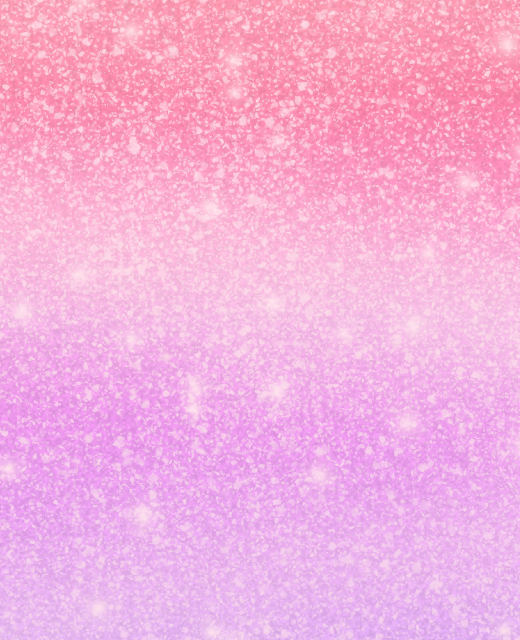
Write a Shadertoy shader that draws this background.

```glsl
#define FINE_CELLS 200.0
#define MEDIUM_CELLS 125.0
#define COARSE_CELLS 66.0
#define GLOW_CELLS 8.0
#define GLOW_CHANCE 0.42
#define WARP 0.0050
#define GRAIN 0.12
#define HAZE_STRENGTH 0.42
#define SPARKLE_STRENGTH 0.96

float hash(vec2 p) {
    return fract(sin(dot(p, vec2(127.1, 311.7))) * 43758.5453);
}

vec2 hash2(vec2 p) {
    return vec2(hash(p), hash(p + 37.3));
}

float noise(vec2 p) {
    vec2 cell = floor(p), f = fract(p);
    f = f * f * (3.0 - 2.0 * f);
    return mix(mix(hash(cell), hash(cell + vec2(1, 0)), f.x),
               mix(hash(cell + vec2(0, 1)), hash(cell + vec2(1, 1)), f.x), f.y);
}

float fbm(vec2 p) {
    float sum = 0.0, weight = 0.5;
    for (int i = 0; i < 4; i++) {
        sum += weight * noise(p);
        p = p * 2.03 + 17.0;
        weight *= 0.5;
    }
    return sum;
}

// Vertical colour ramp, from lilac through orchid to coral pink
vec3 baseColour(float y) {
    vec3 stops[7] = vec3[7](
        vec3(0.87, 0.66, 0.94), vec3(0.90, 0.62, 0.93), vec3(0.92, 0.58, 0.92),
        vec3(0.94, 0.64, 0.89), vec3(0.98, 0.57, 0.77), vec3(0.98, 0.51, 0.66),
        vec3(0.98, 0.55, 0.65));
    float s = clamp(y, 0.0, 0.9999) * 6.0;
    int i = int(s);
    return mix(stops[i], stops[i + 1], fract(s));
}

float bell(float x, float centre, float width) {
    float d = (x - centre) / width;
    return exp(-d * d);
}

// Scattered crisp flakes with faint halos, one candidate in each cell
float flakes(vec2 p, float cells, float density) {
    vec2 q = p * cells, cell = floor(q);
    float pixel = cells / iResolution.y;
    float gap = 1.0;
    for (int j = -1; j <= 1; j++)
    for (int i = -1; i <= 1; i++) {
        vec2 id = cell + vec2(i, j);
        vec2 seed = id + cells;
        float size = mix(0.25, 0.62, hash(seed + 71.7));
        float d = length(q - id - hash2(seed));
        float shape = 1.0 - smoothstep(size * 0.45, size + 0.25 * pixel, d);
        shape = max(shape, 0.25 * exp(-d * d * 4.0));
        float lit = smoothstep(-0.08, 0.08, density - hash(seed + 13.1));
        gap *= 1.0 - shape * lit * mix(0.5, 1.0, hash(seed + 5.9));
    }
    return 1.0 - gap;
}

// Sparse large lights with a soft core and a wide halo
float glows(vec2 p) {
    vec2 q = p * GLOW_CELLS, cell = floor(q);
    float sum = 0.0;
    for (int j = -1; j <= 1; j++)
    for (int i = -1; i <= 1; i++) {
        vec2 id = cell + vec2(i, j);
        float size = mix(0.5, 1.0, hash(id + 91.3));
        float d = length(q - id - hash2(id + 4.7)) / size;
        float light = 0.5 * exp(-d * d * 110.0) + 0.45 * exp(-d * d * 20.0);
        sum += light * step(hash(id + 23.9), GLOW_CHANCE);
    }
    return min(sum, 1.0);
}

void mainImage(out vec4 fragColor, in vec2 fragCoord) {
    vec2 p = fragCoord / iResolution.y;
    vec2 uv = fragCoord / iResolution.xy;

    // Gently uneven bands of colour and glitter
    float cloud = fbm(p * 5.0) - 0.47;
    float y = uv.y + 0.02 * cloud;
    float middleBand = bell(y, 0.63 - 0.12 * uv.x, 0.14);
    float lowerBand = bell(y, 0.02 + 0.14 * uv.x, 0.11);
    float topBand = bell(y, 0.97, 0.09);
    float haze = clamp(middleBand + 0.6 * lowerBand + 0.3 * topBand + 0.3 * cloud, 0.0, 1.0);
    float density = clamp(0.50 + 0.20 * haze + 0.5 * cloud, 0.15, 0.85);

    // Irregular flakes at three scales
    vec2 warp = vec2(noise(p * 170.0), noise(p * 170.0 + 51.0)) - 0.5;
    vec2 q = p + WARP * warp;
    float gap = 1.0 - 0.70 * flakes(q, FINE_CELLS, density * 0.85);
    gap *= 1.0 - 0.90 * flakes(q, MEDIUM_CELLS, density * 0.68);
    gap *= 1.0 - 0.90 * flakes(q, COARSE_CELLS, density * 0.26);
    float sparkle = 1.0 - gap;

    // Tinted haze, then flakes, then the large lights
    vec3 flakeColour = mix(vec3(0.97, 0.84, 0.93), vec3(0.99, 0.87, 0.91), smoothstep(0.15, 0.6, y));
    vec3 colour = baseColour(y);
    colour *= 1.0 + GRAIN * (noise(p * 280.0) - 0.5);
    colour = mix(colour, flakeColour, HAZE_STRENGTH * haze);
    colour = mix(colour, flakeColour, SPARKLE_STRENGTH * sparkle);
    colour = mix(colour, vec3(1.0, 0.91, 0.93), 0.85 * glows(p));
    fragColor = vec4(clamp(colour, 0.0, 1.0), 1.0);
}
```
